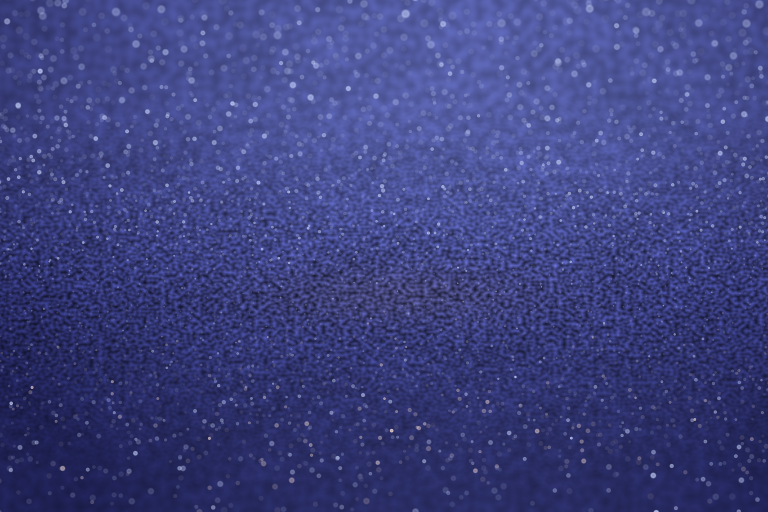
Reproduce this texture procedurally as a Shadertoy shader.

```glsl
// Blue glitter sheet in shallow focus: fine grain in a band, soft sparkles above and below.

const float FOCUS_Y = 0.42;       // height of the sharp band
const float FOCUS_WIDTH = 0.22;
const float GRAIN_FREQ = 135.0;   // grains per canvas height
const float GRAIN_CONTRAST = 0.62;
const float SOFT_CONTRAST = 0.16;
const float SPARK_MIN_RADIUS = 0.0015;
const float SPARK_BLUR_RATE = 0.0105;
const vec3 DEEP_BLUE = vec3(0.12, 0.13, 0.33);
const vec3 MID_BLUE = vec3(0.23, 0.25, 0.50);
const vec3 LIGHT_BLUE = vec3(0.36, 0.40, 0.69);
const vec3 WARM_GREY = vec3(0.27, 0.26, 0.41);
const vec3 COOL_SPARK = vec3(0.80, 0.85, 1.00);
const vec3 WARM_SPARK = vec3(0.96, 0.86, 0.84);

// Integer hash: three random values in 0..1 per cell
vec3 hash3(vec2 cell, float seed) {
    uvec3 v = uvec3(ivec3(int(cell.x), int(cell.y), int(seed)) + 4096);
    v = v * 1664525u + 1013904223u;
    v.x += v.y * v.z; v.y += v.z * v.x; v.z += v.x * v.y;
    v ^= v >> 16u;
    v.x += v.y * v.z; v.y += v.z * v.x; v.z += v.x * v.y;
    return vec3(v >> 8u) / 16777216.0;
}

float gradientDot(vec2 cell, vec2 offset, float seed) {
    float angle = 6.2832 * hash3(cell, seed).x;
    return dot(vec2(cos(angle), sin(angle)), offset);
}

float gradientNoise(vec2 p, float seed) {
    vec2 i = floor(p), f = p - i;
    vec2 u = f * f * f * (f * (f * 6.0 - 15.0) + 10.0);
    vec2 e = vec2(1.0, 0.0);
    float low = mix(gradientDot(i, f, seed), gradientDot(i + e, f - e, seed), u.x);
    float high = mix(gradientDot(i + e.yx, f - e.yx, seed),
                     gradientDot(i + 1.0, f - 1.0, seed), u.x);
    return 1.4 * mix(low, high, u.y);
}

// Sheet lighting: bright upper centre, dim left and lower corners
vec3 sheetColor(vec2 uv) {
    float side = (uv.x - 0.58) / 0.58;
    float light = mix(0.20, 0.76, smoothstep(0.0, 0.85, uv.y)) - 0.33 * side * side;
    vec2 glow = (uv - vec2(0.60, 0.82)) / vec2(0.30, 0.28);
    light = clamp(light + 0.14 * exp(-dot(glow, glow)), 0.0, 1.0);
    vec3 color = mix(DEEP_BLUE, MID_BLUE, clamp(light * 2.0, 0.0, 1.0));
    color = mix(color, LIGHT_BLUE, clamp(light * 2.0 - 1.0, 0.0, 1.0));
    vec2 pool = (uv - vec2(0.52, 0.425)) / vec2(0.17, 0.055);
    return mix(color, WARM_GREY, 0.55 * exp(-dot(pool, pool)));
}

// Scattered discs on a turned grid, thinning away from a horizontal band
void addSparks(inout vec3 color, vec2 p, float cellSize, float bandY,
               float bandWidth, float density, float strength, float seed) {
    float turn = 0.35 + seed * 0.61;
    mat2 rotation = mat2(cos(turn), sin(turn), -sin(turn), cos(turn));
    vec2 q = rotation * p / cellSize;
    vec2 corner = floor(q - 0.5);
    float pixel = 1.0 / iResolution.y;
    for (int k = 0; k < 4; k++) {
        vec2 cell = corner + vec2(k & 1, k >> 1);
        vec3 place = hash3(cell, seed);
        vec3 look = hash3(cell, seed + 50.0);
        vec2 center = (cell + place.xy) * cellSize * rotation;
        float band = (center.y - bandY) / bandWidth;
        float present = step(place.z, density * exp(-band * band));
        float blur = abs(center.y - FOCUS_Y);
        float radius = (SPARK_MIN_RADIUS + SPARK_BLUR_RATE * blur) * mix(0.6, 1.1, look.x);
        float soft = max(0.35 * radius, 0.6 * pixel);
        float dist = length(p - center);
        float disc = 1.0 - smoothstep(radius - soft, radius + soft, dist);
        disc *= mix(0.8, 1.0, smoothstep(0.0, radius, dist));
        float brightness = strength * mix(0.16, 0.95, pow(look.y, 3.5));
        float warmth = step(0.65, look.z) * (1.0 - smoothstep(0.35, 0.5, center.y));
        vec3 tint = mix(COOL_SPARK, WARM_SPARK, warmth);
        color = mix(color, tint, present * disc * brightness);
    }
}

void mainImage(out vec4 fragColor, in vec2 fragCoord) {
    vec2 uv = fragCoord / iResolution.xy;
    vec2 p = fragCoord / iResolution.y;
    vec3 color = sheetColor(uv);

    // Grain: crisp inside the focus band, broad and faint outside
    float depth = (p.y - FOCUS_Y) / FOCUS_WIDTH;
    float sharpness = exp(-depth * depth);
    float crisp = gradientNoise(p * GRAIN_FREQ * vec2(0.85, 1.1), 1.0);
    float broad = gradientNoise(p * GRAIN_FREQ * 0.36, 2.0);
    float mottling = gradientNoise(p * vec2(7.0, 11.0), 3.0);
    color *= 1.0 + GRAIN_CONTRAST * sharpness * crisp
                 + SOFT_CONTRAST * broad + 0.07 * mottling;

    // Sparkles: size, band height, band width, density, strength, seed
    addSparks(color, p, 0.009, 0.42, 0.14, 0.50, 0.35, 11.0);
    addSparks(color, p, 0.014, 0.56, 0.13, 0.55, 0.75, 12.0);
    addSparks(color, p, 0.015, 0.22, 0.17, 0.42, 0.60, 13.0);
    addSparks(color, p, 0.022, 0.86, 0.24, 0.50, 0.42, 14.0);
    addSparks(color, p, 0.024, 0.71, 0.16, 0.55, 0.85, 15.0);
    addSparks(color, p, 0.031, 0.14, 0.18, 0.45, 0.95, 16.0);
    addSparks(color, p, 0.038, 0.92, 0.28, 0.55, 0.75, 17.0);

    fragColor = vec4(clamp(color, 0.0, 1.0), 1.0);
}
```
